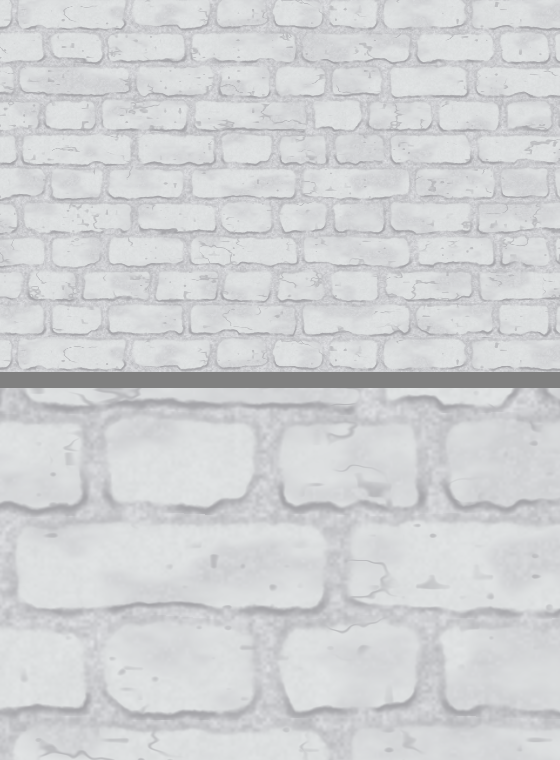
Top: the whole. Bottom: its middle third, enlarged.
Reproduce this texture procedurally as a WebGL 2 fragment shader.

```glsl
#version 300 es
precision highp float;
// Whitewashed brick wall: courses of long, medium and short bricks, cut by a
// rounded-box distance with rough edges. Noise adds grainy mortar, shadowed
// lower edges, worn patches, pits and hairline cracks.

uniform vec2 u_resolution;
out vec4 outColor;

// Lengths are in course heights, measured from the upper left
const float COURSES = 10.92;       // courses over the canvas height
const float COURSE_SHIFT = 0.115;  // part of the first course above the canvas
const int CYCLE = 10;              // courses before the bond repeats
const float JOINT = 0.19;          // upright joint width
const float BED = 0.13;            // level joint width
const float CORNER = 0.12;
const float ROUGHNESS = 0.10;
const float GRAIN = 0.07;
const vec3 PAINT = vec3(0.868, 0.877, 0.880);
const vec3 MORTAR = vec3(0.800, 0.803, 0.815);
const vec3 SHADOW = vec3(0.645, 0.645, 0.660);

// Joint positions of the four kinds of course
const int JOINTS = 8;
const float BOND[32] = float[32](
  0.41, 3.79, 6.27, 7.93, 9.55, 11.2, 13.75, 17.2,
  1.41, 3.08, 5.50, 8.80, 12.14, 14.58, 16.2, 18.5,
  1.25, 2.91, 5.65, 9.08, 10.7, 12.78, 14.75, 16.3,
  0.73, 2.36, 4.50, 6.47, 8.03, 9.62, 11.22, 13.96);

float hash(vec2 p) {
  return fract(sin(dot(p, vec2(127.1, 311.7))) * 43758.5453);
}

float noise(vec2 p) {
  vec2 i = floor(p), f = fract(p);
  f = f * f * (3.0 - 2.0 * f);
  return mix(mix(hash(i), hash(i + vec2(1, 0)), f.x),
             mix(hash(i + vec2(0, 1)), hash(i + vec2(1, 1)), f.x), f.y);
}

float fbm(vec2 p) {
  float sum = 0.0, amp = 0.533;
  for (int i = 0; i < 4; i++) {
    sum += amp * noise(p);
    p = p * 2.03 + 17.3;
    amp *= 0.5;
  }
  return sum;
}

float roundBox(vec2 p, vec2 halfSize, float r) {
  vec2 q = abs(p) - halfSize + r;
  return length(max(q, 0.0)) + min(max(q.x, q.y), 0.0) - r;
}

// Left and right joint of the brick at x, and its number in the course
vec3 findBrick(float x, int course) {
  int kind = course == 3 ? 2 : course == 8 ? 3 : course % 2;
  float shift = kind == 0 ? 0.17 * sin(float(course) * 0.31) : 0.0;
  vec3 brick = vec3(-2.0, 19.0, 0.0);
  for (int i = 0; i < JOINTS; i++) {
    float joint = BOND[kind * JOINTS + i] + shift;
    if (x < joint) {
      brick.y = joint;
      break;
    }
    brick.x = joint;
    brick.z += 1.0;
  }
  return brick;
}

void main() {
  vec2 wall = vec2(gl_FragCoord.x, u_resolution.y - gl_FragCoord.y)
            * COURSES / u_resolution.y;
  wall.y = mod(wall.y + COURSE_SHIFT, float(CYCLE));
  float pixel = COURSES / u_resolution.y;

  // Locate the brick, with slightly wavering joints
  vec2 waver = vec2(noise(wall * 1.7), noise(wall * 1.3 + 31.0)) - 0.5;
  vec2 bent = wall + waver * vec2(0.10, 0.07);
  int course = int(mod(floor(bent.y), float(CYCLE)));
  vec3 brick = findBrick(bent.x, course);
  vec2 id = vec2(brick.z, float(course));
  vec2 local = vec2(bent.x - 0.5 * (brick.x + brick.y), fract(bent.y) - 0.5);
  vec2 halfSize = 0.5 * vec2(brick.y - brick.x - JOINT, 1.0 - BED);
  halfSize -= 0.035 * vec2(hash(id + 3.0), hash(id + 8.0));

  // Rough outline, most chipped below
  float lower = smoothstep(0.05, 0.38, local.y);
  float d = roundBox(local, halfSize, CORNER + 0.12 * hash(id + 5.0));
  d += ROUGHNESS * (fbm(wall * 4.5 + 9.0) - 0.5);
  d += ROUGHNESS * lower * smoothstep(0.55, 0.85, noise(wall * 1.9 + id * 3.7));
  float blur = max(mix(0.07, 0.025, lower), pixel);
  float face = 1.0 - smoothstep(-blur, blur, d);

  // Grainy mortar
  float grain = noise(wall * 16.0) + noise(wall * 29.0 + 5.0) - 1.0;
  vec3 color = MORTAR + GRAIN * grain + 0.07 * (fbm(wall * 2.3 + 70.0) - 0.4);

  // Painted face with worn patches and faint mottling
  float wear = fbm(wall * vec2(1.3, 2.1) + id * 5.3) + 0.16 * hash(id + 13.0);
  float worn = smoothstep(0.55, 0.80, wear + 0.10 * grain);
  vec3 paint = PAINT + 0.018 * grain + 0.025 * (fbm(wall * 3.0) - 0.5);
  paint = mix(paint, MORTAR + 0.04 * grain, 0.65 * worn);

  // Pits and hairline cracks
  float pits = smoothstep(0.80, 0.96, noise(wall * vec2(7.0, 10.0) + 3.0))
             * smoothstep(0.42, 0.72, noise(wall * 1.6 + 52.0));
  float crack = abs(fbm(wall * vec2(1.2, 2.0) + id * 7.1) - 0.5);
  crack = (1.0 - smoothstep(0.0, 0.025 + pixel * 0.3, crack))
        * smoothstep(0.60, 0.78, noise(wall * 1.8 + 40.0));
  paint = mix(paint, SHADOW, 0.55 * max(pits, crack));
  color = mix(color, paint, face);

  // Broken shadow along the edges, deepest underneath
  float rim = smoothstep(-0.035, 0.012, d) * (1.0 - smoothstep(0.015, 0.10, d));
  float broken = smoothstep(0.15, 0.65, fbm(wall * 3.1 + 25.0));
  color = mix(color, SHADOW, rim * broken * mix(0.30, 0.95, lower));

  outColor = vec4(color, 1.0);
}
```
